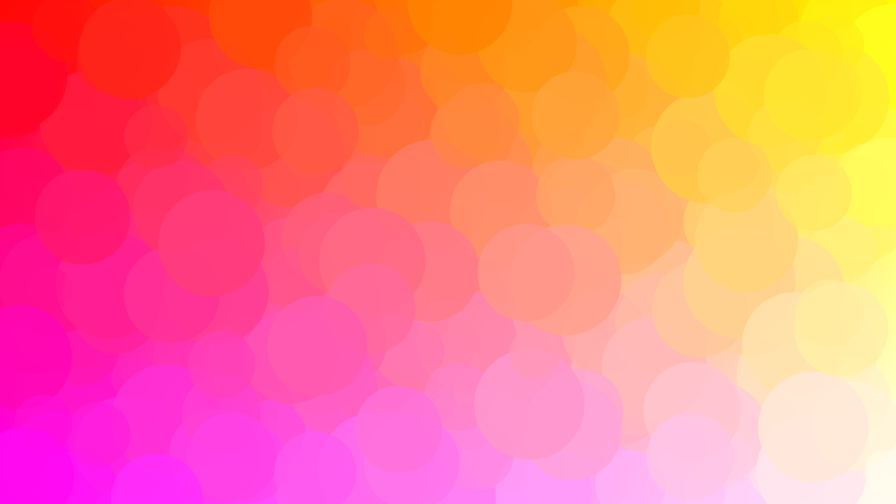
Give the GLSL for this background, as a WebGL 1 fragment shader.

```glsl
precision highp float;
// Overlapping translucent discs tinted by a red, yellow, magenta and white corner gradient.

uniform vec2 u_resolution;

#define DISC_COUNT 300
#define MIN_RADIUS 0.022
#define MAX_RADIUS 0.112
#define MIN_OPACITY 0.5
#define MAX_OPACITY 0.88
#define JITTER 0.22
#define SCATTER_ORIGIN vec2(0.31, 0.30)
#define SCATTER_STEP vec2(0.75488, 0.56984)

// Pseudo-random pair in 0..1 for one index
vec2 hash2(float n) {
    vec2 p = fract(vec2(n) * vec2(0.10313, 0.11369) + vec2(0.37, 0.71));
    p += dot(p, p.yx + 19.19);
    return fract(vec2((p.x + p.y) * p.x, (p.x + p.y) * p.y) * 7.31);
}

// Green rises to the right, blue rises toward the bottom
vec3 cornerGradient(vec2 uv) {
    return vec3(1.0, uv.x, 1.0 - uv.y);
}

void main() {
    vec2 uv = gl_FragCoord.xy / u_resolution;
    vec2 aspect = vec2(u_resolution.x / u_resolution.y, 1.0);
    float edge = 0.75 / u_resolution.y;
    vec3 color = cornerGradient(uv);

    // Paint discs back to front, each with the flat tint of its centre
    for (int i = 0; i < DISC_COUNT; i++) {
        float id = float(DISC_COUNT - 1 - i);
        vec2 offset = (hash2(id + 1.0) - 0.5) * JITTER;
        vec2 center = fract(SCATTER_ORIGIN + id * SCATTER_STEP + offset);

        // Larger discs are more common and more opaque
        float size = sqrt(hash2(id + 417.0).x);
        float radius = mix(MIN_RADIUS, MAX_RADIUS, size);
        float opacity = mix(MIN_OPACITY, MAX_OPACITY, size);

        float dist = length((uv - center) * aspect) - radius;
        float cover = 1.0 - smoothstep(-edge, edge, dist);
        color = mix(color, cornerGradient(center), cover * opacity);
    }

    gl_FragColor = vec4(color, 1.0);
}
```
